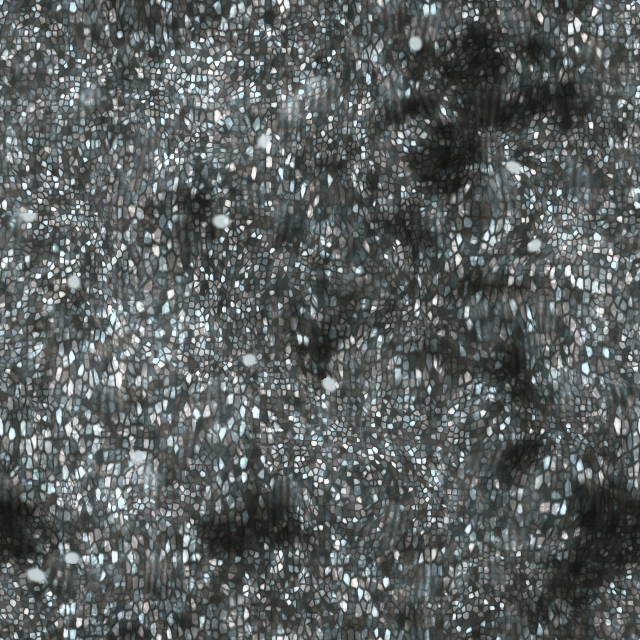
Give the GLSL for this texture, as a Shadertoy shader.

```glsl
#define FIBRE_COUNT vec2(96.0, 50.0)
#define GRAIN_COUNT vec2(118.0, 100.0)
#define CLUMP_COUNT vec2(40.0, 30.0)
#define FLAKE_COUNT vec2(19.0, 15.0)
#define PATCH_COUNT vec2(5.0, 6.0)
#define WARP 0.022
#define MID_TONE 0.335
#define CONTRAST 1.0
#define SHADOW_DEPTH 0.72
#define GLINT 0.75
#define WARM_TINT vec3(1.05, 1.0, 0.96)
#define COOL_TINT vec3(0.88, 1.02, 1.05)

struct Cell {
    vec2 offset;   // from the cell centre, in cell units
    float body;    // 0 on the border, 1 inside
    vec3 id;       // random values of the cell
};

vec3 hash3(vec2 cell) {
    vec3 p = fract(cell.xyx * vec3(0.1031, 0.1030, 0.0973));
    p += dot(p, p.yxz + 33.33);
    return fract((p.xxy + p.yzz) * p.zyx);
}

// Value noise that wraps after count cells
float wrapNoise(vec2 uv, vec2 count, float seed) {
    vec2 p = uv * count, i = floor(p), f = p - i;
    f = f * f * (3.0 - 2.0 * f);
    vec2 a = mod(i, count) + seed, b = mod(i + 1.0, count) + seed;
    return mix(mix(hash3(a).x, hash3(vec2(b.x, a.y)).x, f.x),
               mix(hash3(vec2(a.x, b.y)).x, hash3(b).x, f.x), f.y);
}

float wrapFbm(vec2 uv, vec2 count, float seed) {
    float sum = 0.0, weight = 0.5;
    for (int octave = 0; octave < 4; octave++) {
        sum += weight * wrapNoise(uv, count, seed);
        count *= 2.0;
        seed += 19.0;
        weight *= 0.5;
    }
    return sum / 0.9375;
}

// Cellular noise that wraps after count cells
Cell wrapCells(vec2 uv, vec2 count, float seed) {
    vec2 p = uv * count, base = floor(p);
    float nearest = 9.0, second = 9.0;
    Cell cell = Cell(vec2(0.0), 0.0, vec3(0.0));
    for (int y = -1; y <= 1; y++)
    for (int x = -1; x <= 1; x++) {
        vec2 corner = base + vec2(x, y);
        vec3 h = hash3(mod(corner, count) + seed);
        vec2 d = p - corner - 0.1 - 0.8 * h.xy;
        float dist = length(d);
        if (dist < nearest) {
            second = nearest;
            nearest = dist;
            cell.offset = d;
            cell.id = fract(h.zxy * 7.13 + h.yzx * 3.71);
        } else second = min(second, dist);
    }
    cell.body = smoothstep(0.0, 0.42, second - nearest);
    return cell;
}

// Tone of one grain layer: random body, dark seams, rare bright centres
float grainTone(Cell c) {
    float glint = smoothstep(0.86, 0.98, c.id.x) * exp(-7.0 * dot(c.offset, c.offset));
    return 1.25 * (c.id.x - 0.5) * c.body + 0.5 * (c.body - 0.6) + GLINT * glint;
}

void mainImage(out vec4 fragColor, in vec2 fragCoord) {
    vec2 uv = fragCoord / iResolution.xy;

    // Bend the grain directions
    vec2 bend = vec2(wrapNoise(uv, vec2(10.0, 9.0), 3.0),
                     wrapNoise(uv, vec2(9.0, 11.0), 41.0)) - 0.5;
    vec2 st = uv + WARP * bend;

    // Sugary grains and upright fibres, mixed by region
    Cell fibre = wrapCells(st, FIBRE_COUNT, 5.0);
    Cell grain = wrapCells(st, GRAIN_COUNT, 23.0);
    float region = smoothstep(0.38, 0.62, wrapFbm(uv, vec2(8.0, 9.0), 61.0));
    float fine = mix(grainTone(grain) + 0.35 * grainTone(fibre),
                     grainTone(fibre) + 0.4 * grainTone(grain), region);

    // Clumps and smooth striated flakes
    Cell clump = wrapCells(st + 0.5 * WARP * bend.yx, CLUMP_COUNT, 37.0);
    Cell flake = wrapCells(st, FLAKE_COUNT, 71.0);
    float angle = 0.5 * (flake.id.y - 0.5);
    float across = dot(flake.offset, vec2(cos(angle), sin(angle)));
    float gloss = smoothstep(0.7, 0.85, flake.id.x) * flake.body;
    float sheen = 0.16 * sin(26.0 * across + 4.0 * bend.x) + 0.5 * flake.offset.y;

    // Deep hollows and broad light
    float relief = wrapFbm(st + 0.6 * WARP * bend.yx, PATCH_COUNT, 13.0);
    float hollow = 1.0 - smoothstep(0.32, 0.43, relief);
    float tone = fine * (1.0 - 0.55 * gloss) * (1.0 - 0.4 * hollow);
    tone += 0.55 * (clump.id.x - 0.5) * clump.body + gloss * sheen;
    tone += 1.1 * (relief - 0.48) - SHADOW_DEPTH * hollow + 0.03;

    // Scattered white crystals
    Cell crystal = wrapCells(st, vec2(22.0, 24.0), 97.0);
    float size = length(crystal.offset + 0.25 * bend);
    float white = step(0.975, crystal.id.x) * (1.0 - smoothstep(0.16, 0.34, size));

    float light = MID_TONE * exp(CONTRAST * tone);
    light = mix(light, 0.92, white * 0.85);
    light = light < 0.7 ? light : 1.0 - 0.3 * exp((0.7 - light) / 0.3);

    // Cool and warm grains, olive in the dark
    float hue = mix(grain.id.y, fibre.id.y, region);
    vec3 tint = mix(WARM_TINT, COOL_TINT, mix(0.5, hue, 0.85 * (1.0 - white)));
    tint *= mix(vec3(0.98, 1.0, 0.94), vec3(0.99, 1.0, 1.02), smoothstep(0.1, 0.5, light));
    fragColor = vec4(clamp(light * tint, 0.0, 1.0), 1.0);
}
```
